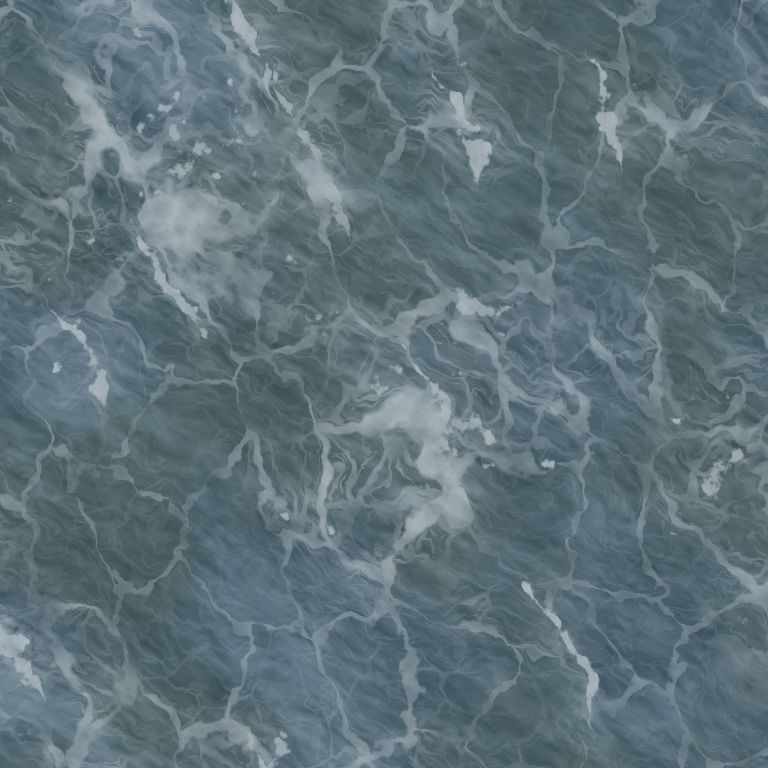
Reproduce this texture procedurally as a Shadertoy shader.

```glsl
// Open sea seen from above: grey-blue swell with wind ripples, laced with foam.
// Layered gradient noise shades the water; warped cell borders form the foam web,
// and tapered, ragged strokes scattered on a slanted grid form the thick streaks.

#define WATER_GREEN vec3(0.310, 0.388, 0.395)
#define WATER_BLUE vec3(0.290, 0.380, 0.430)
#define SKY_SHEEN vec3(0.410, 0.505, 0.560)
#define FOAM_COLOR vec3(0.690, 0.730, 0.755)
#define WAVE_DIR vec2(0.857, -0.515)
#define STREAK_DIR vec2(0.419, -0.908)
#define STREAK_GRID vec2(0.20, 0.33)
#define STREAK_WIDTH 0.012
#define WEB_SCALE vec2(9.0, 6.0)
#define FINE_SCALE vec2(14.0, 24.0)
#define RIPPLE_SCALE vec2(30.0, 85.0)
#define FOAM_AMOUNT 0.88

vec2 hash2(vec2 p) {
    p = vec2(dot(p, vec2(127.1, 311.7)), dot(p, vec2(269.5, 183.3)));
    return fract(sin(p) * 43758.5);
}

float gradientNoise(vec2 p) {
    vec2 i = floor(p), f = fract(p);
    vec2 u = f * f * f * (f * (f * 6.0 - 15.0) + 10.0);
    vec2 e = vec2(0.0, 1.0);
    float a = dot(hash2(i) * 2.0 - 1.0, f);
    float b = dot(hash2(i + e.yx) * 2.0 - 1.0, f - e.yx);
    float c = dot(hash2(i + e.xy) * 2.0 - 1.0, f - e.xy);
    float d = dot(hash2(i + e.yy) * 2.0 - 1.0, f - e.yy);
    return mix(mix(a, b, u.x), mix(c, d, u.x), u.y);
}

float fbm(vec2 p) {
    float sum = 0.0, amplitude = 0.75;
    for (int i = 0; i < 4; i++) {
        sum += amplitude * gradientNoise(p);
        p = mat2(1.6, 1.2, -1.2, 1.6) * p + 5.3;
        amplitude *= 0.5;
    }
    return sum;
}

// Gap between the two nearest cell centres: zero on the cell borders.
float cellBorder(vec2 p) {
    vec2 cell = floor(p);
    float nearest = 8.0, second = 8.0;
    for (int y = -1; y <= 1; y++)
    for (int x = -1; x <= 1; x++) {
        vec2 id = cell + vec2(x, y);
        float d = length(id + hash2(id) - p);
        second = min(second, max(nearest, d));
        nearest = min(nearest, d);
    }
    return second - nearest;
}

// Sharp-edged line of a given half width around zero distance.
float strand(float d, float width) {
    return 1.0 - smoothstep(0.45 * width, width, d);
}

// Coordinates across and along a unit direction.
vec2 alignTo(vec2 p, vec2 dir) {
    return vec2(dot(p, vec2(-dir.y, dir.x)), dot(p, dir));
}

// Thick strokes that swell toward their lower end; x is the core, y the halo.
vec2 foamStreaks(vec2 p, float ragged) {
    vec2 cell = floor(p / STREAK_GRID), foam = vec2(0.0);
    for (int y = -1; y <= 1; y++)
    for (int x = -1; x <= 1; x++) {
        vec2 id = cell + vec2(x, y);
        vec2 random = hash2(id + 31.0), kind = hash2(id + 77.0);
        vec2 d = p - (id + 0.2 + 0.6 * random) * STREAK_GRID;
        float t = d.y / mix(0.08, 0.15, kind.y) + 0.5 * ragged;
        float taper = smoothstep(-1.2, 0.4, t) * (1.0 - smoothstep(0.6, 1.1, t));
        float width = STREAK_WIDTH * taper * (0.75 + 2.2 * ragged);
        float kept = smoothstep(0.3, 0.55, kind.x);
        float core = 1.0 - smoothstep(-0.004, 0.0, abs(d.x) - width);
        foam = max(foam, kept * vec2(core, taper * exp(-abs(d.x) * 34.0)));
    }
    return foam;
}

void mainImage(out vec4 fragColor, in vec2 fragCoord) {
    vec2 uv = fragCoord / iResolution.y;
    vec2 warp = vec2(fbm(uv * 5.0), fbm(uv * 5.0 + 19.0));
    vec2 jag = vec2(fbm(uv * 24.0 + 7.0), fbm(uv * 24.0 + 29.0));
    vec2 bent = uv + warp * 0.09 + jag * 0.022;
    vec2 wave = alignTo(uv + warp * 0.03, WAVE_DIR).yx;
    float ragged = fbm(uv * 34.0 + 71.0);

    // Water: broad tint, swell, chop and fine ripples stretched along the waves
    float tint = fbm(uv * 3.4 + 3.0);
    float swell = fbm(wave * vec2(2.4, 6.0) + 11.0);
    float chop = fbm(wave * vec2(9.0, 28.0) + 23.0);
    float ripple = fbm(wave * RIPPLE_SCALE + jag * 0.6 + 41.0);
    vec3 color = mix(WATER_GREEN, WATER_BLUE, smoothstep(-0.3, 0.3, tint + 0.5 * swell));
    color += 0.10 * swell + 0.08 * chop + 0.085 * ripple;
    color = mix(color, SKY_SHEEN, 0.5 * smoothstep(0.0, 0.5, swell + 0.6 * chop + 0.3 * ripple));

    // Foam gathers in broad areas and around the thick streaks
    vec2 streak = foamStreaks(alignTo(uv + warp * 0.07 + jag * 0.015, STREAK_DIR), ragged);
    float gather = smoothstep(-0.22, 0.4, fbm(uv * 3.2 + 57.0));
    gather = min(1.0, gather + 0.6 * streak.y);
    float breakup = smoothstep(-0.25, 0.25, fbm(uv * 10.0 + 83.0));

    // Foam web: coarse strands, finer lace and hair-thin threads
    float coarse = cellBorder(alignTo(bent, STREAK_DIR) * WEB_SCALE) + 0.14 * ragged;
    float fine = cellBorder(alignTo(bent, WAVE_DIR).yx * FINE_SCALE) + 0.16 * ragged;
    float contour = abs(fbm(alignTo(bent, WAVE_DIR).yx * vec2(13.0, 27.0) + 61.0));
    float web = strand(coarse, 0.06 + 0.24 * gather * breakup * breakup);
    web *= 0.25 + 0.75 * breakup * (0.4 + 0.6 * gather);
    float lace = strand(fine, 0.10 + 0.10 * gather * breakup);
    lace *= (0.16 + 0.5 * gather) * (0.3 + 0.7 * breakup);
    float threads = strand(contour, 0.045) * (0.10 + 0.40 * gather * breakup);

    // Torn patches, bright flecks and the milky haze around them
    float patchShape = fbm(bent * vec2(6.0, 9.0) + 97.0) + 0.55 * ragged;
    float torn = 0.85 * smoothstep(0.30, 0.40, patchShape + 0.3 * (gather - 0.7));
    float flecks = smoothstep(0.30, 0.42, fbm(uv * 75.0 + 13.0)) * gather * breakup;
    float haze = 0.20 * gather * exp(-max(coarse, 0.0) * 4.0) + 0.18 * streak.y + 0.08 * gather;
    haze *= 0.85 + 1.2 * (chop + ripple + 0.6 * ragged);

    float foam = max(max(web, lace), max(torn, streak.x));
    foam = max(foam, max(threads, 0.6 * flecks));
    foam *= FOAM_AMOUNT * (0.85 + 0.6 * ragged);
    color = mix(color, FOAM_COLOR, clamp(haze, 0.0, 1.0));
    color = mix(color, FOAM_COLOR, clamp(foam, 0.0, 1.0));
    fragColor = vec4(color, 1.0);
}
```
